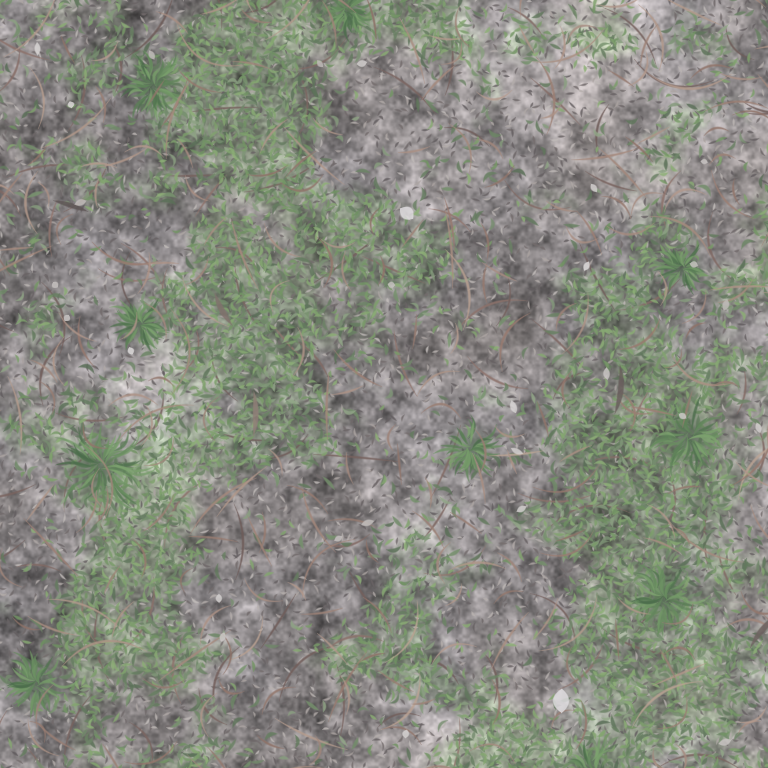
Write a WebGL 2 fragment shader that draws this texture.

```glsl
#version 300 es
precision highp float;

uniform vec2 u_resolution;
out vec4 fragColor;

const float PI = 3.14159;

vec3 hash3(vec2 cell, float seed) {
    vec3 p = fract(vec3(cell, seed) * vec3(0.1031, 0.1030, 0.0973));
    p += dot(p, p.yxz + 33.33);
    return fract((p.xxy + p.yxx) * p.zyx);
}

float valueNoise(vec2 p, float seed) {
    vec2 i = floor(p), f = fract(p);
    f = f * f * (3.0 - 2.0 * f);
    float low = mix(hash3(i, seed).x, hash3(i + vec2(1, 0), seed).x, f.x);
    float high = mix(hash3(i + vec2(0, 1), seed).x, hash3(i + vec2(1, 1), seed).x, f.x);
    return mix(low, high, f.y);
}

float fbm(vec2 p, float seed) {
    float sum = 0.0, amp = 0.533;
    for (int k = 0; k < 4; k++) {
        sum += amp * valueNoise(p, seed + float(k));
        p = mat2(1.6, 1.2, -1.2, 1.6) * p + 3.7;
        amp *= 0.5;
    }
    return sum;
}

float grassCover(vec2 p) {
    float patches = 0.6 * fbm(p * 6.0, 11.0) + 0.4 * fbm(p * 19.0, 23.0);
    return smoothstep(0.43, 0.62, patches + 0.04 * (p.x - 0.5));
}

vec2 rotate(vec2 v, float a) {
    return vec2(cos(a) * v.x + sin(a) * v.y, cos(a) * v.y - sin(a) * v.x);
}

// Tapered strip, bent into a parabola; size holds half length and half width
float stripCoverage(vec2 q, vec2 size, float bend, float blur) {
    float t = clamp(q.x / size.x, -1.0, 1.0);
    float slope = 2.0 * bend * t;
    float across = (q.y - bend * size.x * (t * t - 0.5)) / sqrt(1.0 + slope * slope);
    float d = length(vec2(max(abs(q.x) - size.x, 0.0), across));
    return 1.0 - smoothstep(-blur, blur, d - size.y * (1.0 - t * t));
}

// One jittered strip per cell, kept by density and by how much it follows grass
vec3 scatter(vec3 col, vec2 p, float cells, float seed, vec2 size, float bend,
             float density, float affinity, vec3 tintA, vec3 tintB, float blur) {
    vec2 home = floor(p * cells);
    for (int j = -1; j <= 1; j++)
    for (int i = -1; i <= 1; i++) {
        vec2 id = home + vec2(i, j);
        vec3 place = hash3(id, seed), look = hash3(id, seed + 57.0);
        if (look.x > density) continue;
        vec2 centre = (id + place.xy) / cells;
        vec2 q = rotate(p - centre, place.z * 2.0 * PI);
        vec2 stripSize = size * vec2(mix(0.5, 1.0, look.y), mix(0.75, 1.0, look.z));
        float cover = stripCoverage(q, stripSize, bend * (2.0 * look.z - 1.0), blur);
        if (cover < 0.01) continue;
        float keep = mix(1.0, grassCover(centre), affinity);
        cover *= step(look.x, density * keep);
        col = mix(col, mix(tintA, tintB, fract(look.y * 7.0 + look.z)), cover * 0.85);
    }
    return col;
}

// Radiating clumps of long blades over a shaded base
vec3 tufts(vec3 col, vec2 p, float cells, float seed, float density, float blur) {
    vec2 home = floor(p * cells);
    for (int j = -1; j <= 1; j++)
    for (int i = -1; i <= 1; i++) {
        vec2 id = home + vec2(i, j);
        vec3 place = hash3(id, seed), look = hash3(id, seed + 31.0);
        float radius = mix(0.028, 0.062, place.z);
        vec2 q = p - (id + place.xy) / cells;
        if (look.x > density || length(q) > radius * 1.5) continue;
        float shade = exp(-3.5 * dot(q, q) / (radius * radius));
        col = mix(col, vec3(0.29, 0.38, 0.29), 0.65 * shade);
        for (int k = 0; k < 44; k++) {
            vec3 r = hash3(id + vec2(float(k) * 3.0, 7.0), seed + 83.0);
            float halfLength = radius * mix(0.2, 0.45, r.y);
            float angle = 2.0 * PI * r.x;
            vec2 along = rotate(q, angle) - vec2(halfLength + radius * 0.35 * r.z, 0.0);
            float cover = stripCoverage(along, vec2(halfLength, 0.0019), r.z - 0.5, blur);
            vec3 green = mix(vec3(0.29, 0.42, 0.29), vec3(0.50, 0.65, 0.44), fract(r.z * 5.0 + r.y));
            col = mix(col, green, cover * 0.8);
        }
    }
    return col;
}

vec3 soil(vec2 p) {
    float broad = fbm(p * 5.0, 3.0) - 0.5;
    float clods = fbm(p * 48.0, 41.0) - 0.5;
    float grain = valueNoise(p * 210.0, 67.0) - 0.5;
    float value = 0.565 + 0.36 * broad + 0.50 * clods + 0.15 * grain;
    vec3 tint = mix(vec3(1.0, 0.975, 1.0), vec3(1.02, 0.975, 0.965), fbm(p * 9.0, 5.0));
    return value * tint;
}

void main() {
    vec2 p = gl_FragCoord.xy / u_resolution.y;
    float blur = max(0.0013, 0.8 / u_resolution.y);

    vec3 col = soil(p);
    col = mix(col, col * vec3(0.96, 1.06, 0.93), grassCover(p));

    // Crumbs and chips
    col = scatter(col, p, 75.0, 101.0, vec2(0.006, 0.0016), 0.3, 0.55, 0.0, vec3(0.38, 0.36, 0.37), vec3(0.46, 0.43, 0.43), blur);
    col = scatter(col, p, 62.0, 113.0, vec2(0.006, 0.0016), 0.3, 0.45, 0.0, vec3(0.66, 0.63, 0.62), vec3(0.76, 0.74, 0.73), blur);

    // Darker needles below the leaves
    col = scatter(col, p, 11.0, 127.0, vec2(0.056, 0.0016), 0.4, 0.8, 0.0, vec3(0.42, 0.35, 0.34), vec3(0.57, 0.46, 0.43), blur);

    // Small leaves, then tufts
    col = scatter(col, p, 58.0, 139.0, vec2(0.012, 0.0028), 0.5, 0.9, 0.92, vec3(0.35, 0.43, 0.34), vec3(0.48, 0.59, 0.44), blur);
    col = scatter(col, p, 74.0, 151.0, vec2(0.010, 0.0025), 0.6, 0.9, 0.92, vec3(0.38, 0.47, 0.36), vec3(0.58, 0.66, 0.54), blur);
    col = scatter(col, p, 90.0, 163.0, vec2(0.008, 0.0022), 0.5, 0.8, 0.95, vec3(0.43, 0.56, 0.38), vec3(0.56, 0.69, 0.47), blur);
    col = tufts(col, p, 4.5, 179.0, 0.38, blur);

    // Pale needles and twigs on top
    col = scatter(col, p, 10.0, 191.0, vec2(0.058, 0.0017), 0.45, 0.75, 0.0, vec3(0.58, 0.46, 0.42), vec3(0.73, 0.64, 0.58), blur);
    col = scatter(col, p, 17.0, 211.0, vec2(0.032, 0.0016), 0.6, 0.6, 0.0, vec3(0.55, 0.44, 0.40), vec3(0.71, 0.61, 0.56), blur);
    col = scatter(col, p, 6.0, 223.0, vec2(0.034, 0.0038), 0.15, 0.16, 0.0, vec3(0.35, 0.32, 0.32), vec3(0.58, 0.51, 0.48), blur);

    // Pale stones
    col = scatter(col, p, 15.0, 239.0, vec2(0.009, 0.0045), 0.1, 0.12, 0.0, vec3(0.74, 0.72, 0.71), vec3(0.88, 0.87, 0.87), blur);
    col = scatter(col, p, 4.0, 251.0, vec2(0.021, 0.011), 0.1, 0.09, 0.0, vec3(0.84, 0.83, 0.84), vec3(0.93, 0.92, 0.93), blur);

    fragColor = vec4(clamp(col, 0.0, 1.0), 1.0);
}
```
